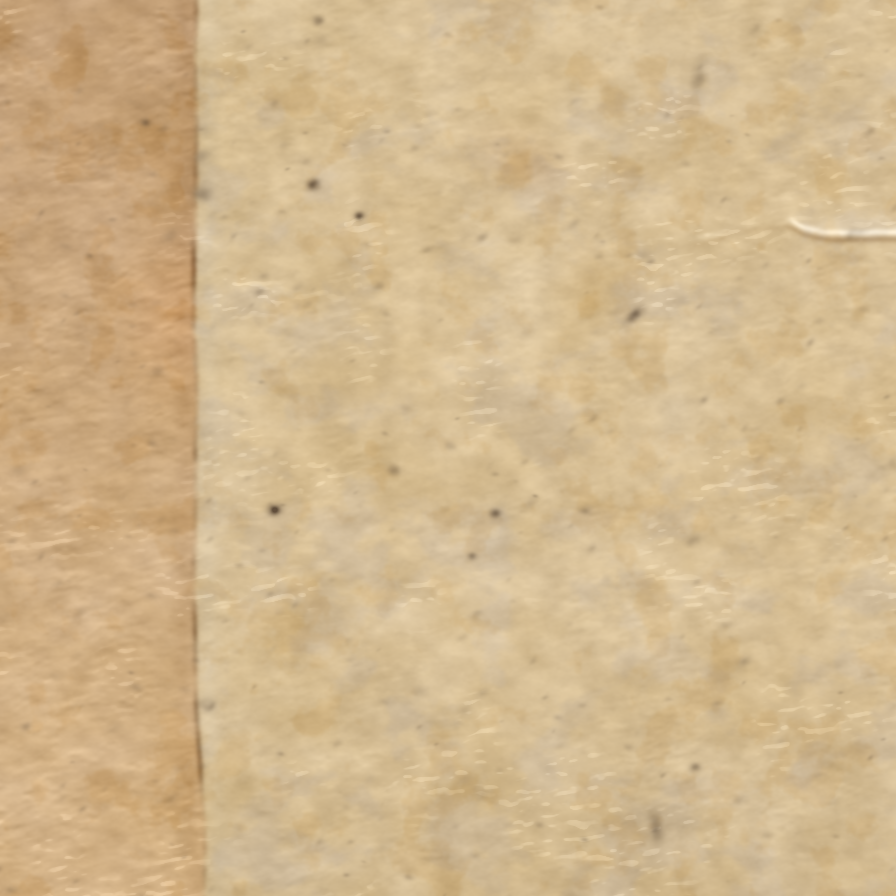
Write a Shadertoy shader that draws this texture.

```glsl
// Aged parchment: a darker tan strip on the left, fibres, mottling, specks and a pale crease.

float hash(vec2 p) {
    vec3 q = fract(p.xyx * vec3(0.1031, 0.1030, 0.0973));
    q += dot(q, q.yzx + 33.33);
    return fract((q.x + q.y) * q.z);
}

float noise(vec2 p) {
    vec2 cell = floor(p), f = fract(p);
    f = f * f * (3.0 - 2.0 * f);
    return mix(mix(hash(cell), hash(cell + vec2(1, 0)), f.x),
               mix(hash(cell + vec2(0, 1)), hash(cell + vec2(1, 1)), f.x), f.y);
}

// Layered noise centred on zero
float fbm(vec2 p) {
    float sum = 0.0, amp = 0.5;
    for (int i = 0; i < 4; i++) {
        sum += amp * (noise(p) - 0.5);
        p = mat2(1.6, 1.2, -1.2, 1.6) * p + 17.3;
        amp *= 0.5;
    }
    return sum;
}

// Soft elliptical spot, turned by an angle
float spot(vec2 p, vec2 centre, vec2 radius, float angle) {
    vec2 d = p - centre;
    float c = cos(angle), s = sin(angle);
    d = vec2(c * d.x + s * d.y, c * d.y - s * d.x) / radius;
    return exp(-dot(d, d));
}

// Flecks jittered inside a grid; only some cells hold one
float flecks(vec2 p, float density, float amount, vec2 radius) {
    vec2 base = floor(p * density);
    float sum = 0.0;
    for (int j = -1; j <= 1; j++)
    for (int i = -1; i <= 1; i++) {
        vec2 cell = base + vec2(i, j);
        vec2 jitter = vec2(hash(cell + 7.1), hash(cell + 31.7));
        float size = 0.6 + 0.8 * hash(cell + 71.3), weight = hash(cell + 91.7);
        sum += step(hash(cell + 53.9), amount) * (0.2 + 0.8 * weight * weight)
             * spot(p, (cell + jitter) / density, radius * size, jitter.x * 1.2 - 0.3);
    }
    return sum;
}

// Height field of the short, nearly level fibres
float fibres(vec2 p) {
    p += 0.012 * vec2(fbm(p * 30.0), fbm(p * 24.0 + 50.0));
    p.y -= 0.15 * p.x;
    return noise(p * vec2(48, 110)) + 0.6 * noise(p * vec2(95, 190) + 40.0);
}

void mainImage(out vec4 fragColor, in vec2 fragCoord) {
    vec2 uv = fragCoord / iResolution.xy;

    // Wavering boundary between the strip and the sheet
    float edgeX = 0.2165 + 0.011 * smoothstep(0.3, 0.0, uv.y)
                + 0.003 * smoothstep(0.85, 1.0, uv.y) + 0.004 * (noise(vec2(uv.y * 14.0, 3.0)) - 0.5);
    float fromEdge = uv.x - edgeX;
    float sheet = smoothstep(-0.004, 0.007, fromEdge + 0.006 * fbm(uv * 60.0));

    // Base colours
    vec3 strip = mix(vec3(0.825, 0.695, 0.525), vec3(0.765, 0.625, 0.465), smoothstep(0.1, 1.0, uv.y));
    strip += vec3(0.03, 0.0, -0.02) * spot(uv, vec2(0.19, 0.65), vec2(0.05, 0.08), 0.0);
    vec3 paper = vec3(0.846, 0.752, 0.590);
    paper -= vec3(0.02, 0.02, 0.02) * smoothstep(0.35, 0.0, uv.y);
    vec3 col = mix(strip, paper, sheet);

    // Mottling from broad warm clouds to fine grain
    col += vec3(0.025, 0.04, 0.07) * fbm(uv * 9.0 + 4.0);
    col += vec3(0.085, 0.10, 0.13) * fbm(uv * vec2(22, 26) + 60.0);
    col += vec3(0.11, 0.11, 0.10) * fbm(uv * vec2(44, 62) + 120.0);
    float grey = smoothstep(0.0, 0.2, fbm(uv * vec2(20, 24) + 200.0));
    col += vec3(-0.025, -0.015, 0.012) * grey * sheet;
    col -= vec3(0.02, 0.035, 0.055) * smoothstep(0.05, 0.22, fbm(uv * 26.0 + 90.0));
    col -= vec3(0.03, 0.05, 0.06) * spot(uv, vec2(0.585, 0.82), vec2(0.05, 0.03), -0.4);
    col -= vec3(0.02, 0.03, 0.045) * spot(uv, vec2(0.66, 0.69), vec2(0.03, 0.05), 0.0);
    col += vec3(0.01, 0.02, 0.04) * spot(uv, vec2(0.75, 0.54), vec2(0.025, 0.05), 0.0);
    col += vec3(-0.015, 0.0, 0.03) * spot(uv, vec2(0.55, 0.41), vec2(0.02, 0.04), 0.0);

    // Fibre relief lit from above, rougher on the strip
    float relief = fibres(uv) - fibres(uv + vec2(0.001, 0.0035));
    col += relief * mix(0.055, 0.028, sheet) * (0.4 + 1.2 * noise(uv * 16.0));
    float glint = smoothstep(0.12, 0.30, relief) * smoothstep(0.62, 0.85, noise(uv * 15.0 + 25.0));
    col += vec3(0.045, 0.05, 0.055) * glint;

    // Boundary: thin broken dark line with a pale rim on the sheet
    float lineStrength = 0.05 + 0.15 * smoothstep(0.2, 0.9, noise(vec2(uv.y * 20.0, 8.0)))
                       + 0.10 * (noise(vec2(uv.y * 75.0, 5.0)) - 0.5);
    col -= vec3(0.85, 0.9, 0.85) * lineStrength * exp(-pow((fromEdge - 0.001) / 0.0038, 2.0));
    col -= vec3(0.025, 0.03, 0.03) * exp(-pow((fromEdge + 0.01) / 0.012, 2.0));
    col += vec3(0.0, 0.01, 0.025) * exp(-pow((fromEdge - 0.016) / 0.012, 2.0));

    // Broken crease at the right, and a fainter arch near the top
    float creaseY = 0.741 + 0.015 * exp(-pow((uv.x - 0.855) / 0.05, 2.0))
                  - 0.009 * smoothstep(0.84, 0.75, uv.x) + 0.007 * (noise(vec2(uv.x * 50.0, 2.0)) - 0.5);
    float reach = smoothstep(0.70, 0.96, uv.x) * smoothstep(0.1, 0.7, noise(uv * vec2(38, 25)) + 0.35 * smoothstep(0.88, 0.94, uv.x));
    float rise = uv.y - creaseY;
    col += vec3(0.14, 0.17, 0.21) * reach * exp(-pow(rise / 0.004, 2.0));
    col += vec3(0.03, 0.035, 0.04) * reach * exp(-pow((rise - 0.008) / 0.012, 2.0));
    col -= vec3(0.11, 0.13, 0.14) * reach * exp(-pow((rise + 0.008) / 0.004, 2.0));
    float arch = uv.y - 0.855 + 4.0 * pow(uv.x - 0.565, 2.0) + 0.012 * fbm(uv * 40.0);
    col += 0.055 * exp(-pow(arch / 0.004, 2.0)) * smoothstep(0.07, 0.03, abs(uv.x - 0.565)) * noise(uv * 45.0);

    // Scattered flecks, large and small
    float dirt = 0.26 * flecks(uv, 20.0, 0.25, vec2(0.007, 0.0045))
               + 0.20 * flecks(uv + 5.0, 42.0, 0.20, vec2(0.005, 0.003));
    // Strong specks: x, y, radius, darkness
    vec4 specks[11] = vec4[](
        vec4(0.306, 0.431, 0.0065, 0.95), vec4(0.350, 0.794, 0.0065, 0.72),
        vec4(0.401, 0.759, 0.0050, 0.72), vec4(0.553, 0.427, 0.0055, 0.55),
        vec4(0.527, 0.379, 0.0045, 0.50), vec4(0.355, 0.977, 0.0055, 0.50),
        vec4(0.439, 0.475, 0.0060, 0.38), vec4(0.776, 0.143, 0.0060, 0.42),
        vec4(0.225, 0.783, 0.0090, 0.35), vec4(0.163, 0.863, 0.0050, 0.42),
        vec4(0.230, 0.213, 0.0090, 0.30));
    for (int i = 0; i < 11; i++)
        dirt += specks[i].w * spot(uv, specks[i].xy, specks[i].z * vec2(1.1, 0.9), 0.0);
    // Smears
    dirt += 0.70 * spot(uv, vec2(0.708, 0.648), vec2(0.011, 0.005), 0.7);
    dirt += 0.36 * spot(uv, vec2(0.732, 0.078), vec2(0.007, 0.017), 0.15);
    dirt += 0.22 * spot(uv, vec2(0.779, 0.915), vec2(0.007, 0.022), -0.2);
    dirt *= 0.75 + 0.5 * noise(uv * 130.0);
    col = mix(col, vec3(0.34, 0.27, 0.20), clamp(dirt, 0.0, 0.92));

    fragColor = vec4(clamp(col, 0.0, 1.0), 1.0);
}
```
